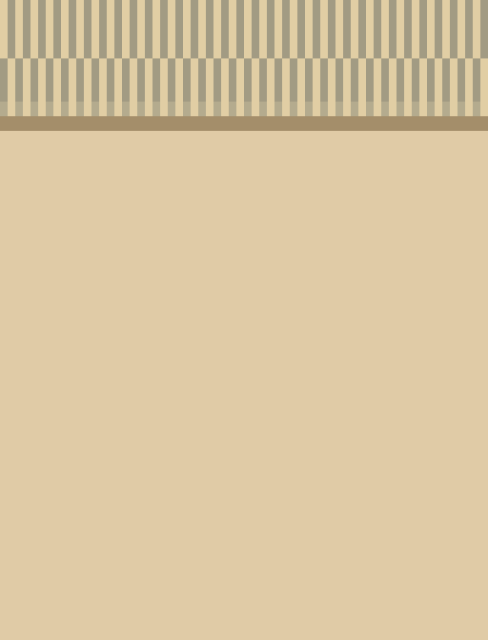
This background is drawn by a WebGL 2 fragment shader. Its source:

```glsl
#version 300 es
precision highp float;
// Two offset rows of narrow stripes above a brown rail on a plain sand wall.

uniform vec2 u_resolution;
out vec4 fragColor;

const vec3 SAND = vec3(0.878, 0.796, 0.652);
const vec3 STRAW = vec3(0.882, 0.808, 0.642);
const vec3 SAGE = vec3(0.636, 0.608, 0.515);
const vec3 PALE_SAGE = vec3(0.704, 0.671, 0.556);
const vec3 BROWN = vec3(0.643, 0.555, 0.415);

const float STRIPE_PAIRS = 32.0;

// Depths below the top edge, as shares of the height.
const float ROW_SPLIT = 0.0913;
const float FADE_TOP = 0.1588;
const float RAIL_TOP = 0.1816;
const float RAIL_BOTTOM = 0.2045;

// Smooth step of about one pixel: 0 before the edge, 1 after it.
float pastEdge(float position, float edge, float pixel) {
    return clamp((position - edge) / pixel + 0.5, 0.0, 1.0);
}

// 1 in the first half of each period, 0 in the second, with soft edges.
float stripes(float x, float count, float pixel) {
    float phase = fract(x * count);
    float signedDistance = 0.25 - abs(abs(phase - 0.25) - 0.5 * step(0.75, phase) * 2.0);
    return clamp(signedDistance / (count * pixel) + 0.5, 0.0, 1.0);
}

// Two rows in opposite phase, the lower one fading at its foot.
vec3 stripedBand(float x, float depth, vec2 pixel) {
    float lowerRow = pastEdge(depth, ROW_SPLIT, pixel.y);
    float firstHalf = stripes(x, STRIPE_PAIRS, pixel.x);
    float coverage = mix(1.0 - firstHalf, firstHalf, lowerRow);
    vec3 dark = mix(SAGE, PALE_SAGE, pastEdge(depth, FADE_TOP, pixel.y));
    return mix(STRAW, dark, coverage);
}

void main() {
    vec2 uv = gl_FragCoord.xy / u_resolution;
    vec2 pixel = 1.0 / u_resolution;
    float depth = 1.0 - uv.y;

    // Layers from the top edge down: stripes, rail, wall.
    vec3 color = stripedBand(uv.x, depth, pixel);
    color = mix(color, BROWN, pastEdge(depth, RAIL_TOP, pixel.y));
    color = mix(color, SAND, pastEdge(depth, RAIL_BOTTOM, pixel.y));
    fragColor = vec4(color, 1.0);
}
```
